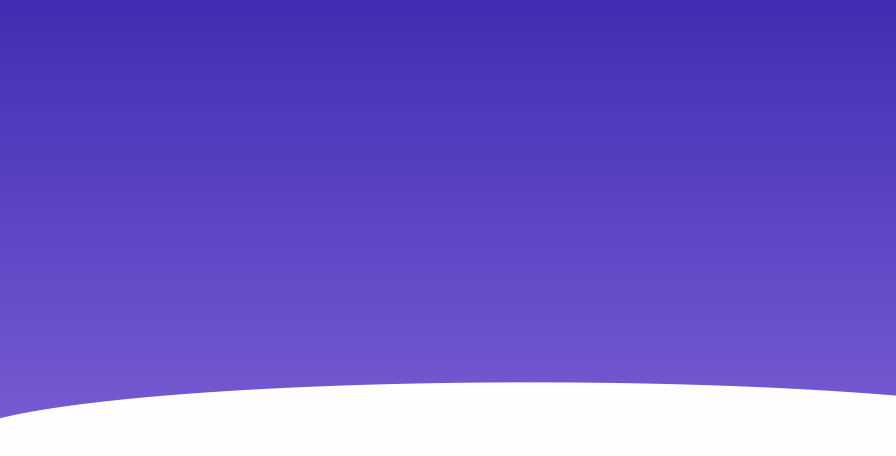
Write a WebGL 2 fragment shader that draws this background.

```glsl
#version 300 es
precision highp float;

uniform vec2 u_resolution;
out vec4 fragColor;

// Positions are fractions of the canvas, origin at the lower left.
const vec3 SKY_TOP = vec3(0.255, 0.176, 0.698);
const vec3 SKY_BOTTOM = vec3(0.480, 0.368, 0.838);
const vec3 HILL_COLOR = vec3(1.0, 0.992, 0.996);
const vec2 HILL_PEAK = vec2(0.592, 0.1615);
const vec2 HILL_RADII = vec2(0.638, 0.1256);

// Height of the elliptical hill's upper edge at a horizontal position.
float hillHeight(float x) {
    float u = (x - HILL_PEAK.x) / HILL_RADII.x;
    float drop = 1.0 - sqrt(max(1.0 - u * u, 0.0));
    return HILL_PEAK.y - HILL_RADII.y * drop;
}

void main() {
    vec2 uv = gl_FragCoord.xy / u_resolution;

    // Vertical sky gradient
    vec3 color = mix(SKY_BOTTOM, SKY_TOP, uv.y);

    // Pale hill with a one-pixel soft edge
    float edgeDistance = (hillHeight(uv.x) - uv.y) * u_resolution.y;
    float coverage = clamp(edgeDistance + 0.5, 0.0, 1.0);
    color = mix(color, HILL_COLOR, coverage);

    fragColor = vec4(color, 1.0);
}
```
